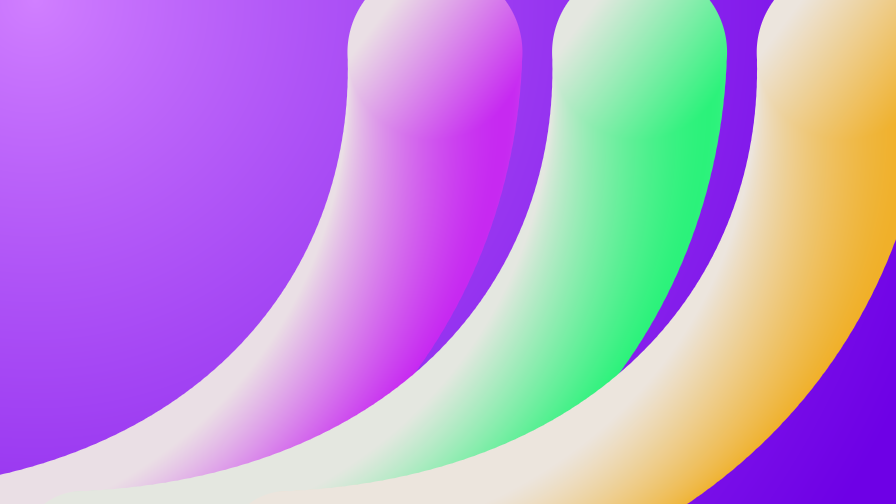
This background is drawn by a WebGL 2 fragment shader. Its source:

```glsl
#version 300 es
precision highp float;

uniform vec2 u_resolution;
out vec4 outColor;

#define TUBE_COUNT 3
#define TUBE_SPACING 0.406
#define HEAD_RADIUS 0.1736
#define TAIL_RADIUS 0.1227
#define SPINE_STEPS 72
#define SHADE_DIRECTION vec2(0.8, -0.6)
#define GLOW_CENTER vec2(0.07, 1.0)
#define GLOW_REACH 1.89

const vec3 GLOW_COLOR = vec3(0.82, 0.50, 1.0);
const vec3 DEEP_VIOLET = vec3(0.43, 0.0, 0.90);
const vec3 IVORY = vec3(0.925, 0.905, 0.895);
const vec3 MAGENTA = vec3(0.78, 0.16, 0.945);
const vec3 GREEN = vec3(0.17, 0.95, 0.48);
const vec3 AMBER = vec3(0.94, 0.69, 0.16);

// Cubic curve from the round head (t = 0) to the tail (t = 1).
vec2 spine(float t) {
    const vec2 head = vec2(0.863, 0.896);
    const vec2 headHandle = vec2(0.863, 0.375);
    const vec2 tailHandle = vec2(0.475, -0.083);
    const vec2 tail = vec2(-0.243, -0.097);
    float s = 1.0 - t;
    return s * s * s * head + 3.0 * s * s * t * headHandle
         + 3.0 * s * t * t * tailHandle + t * t * t * tail;
}

float spineRadius(float t) {
    return mix(HEAD_RADIUS, TAIL_RADIUS, t);
}

float discDistance(vec2 p, float t) {
    return length(p - spine(t)) - spineRadius(t);
}

// Stack of shaded discs: x is the edge distance, y the t of the topmost disc.
vec2 sweepDiscs(vec2 p) {
    float nearest = 1e3;
    float nearestT = 0.0;
    float firstInside = -1.0;
    float stepSize = 1.0 / float(SPINE_STEPS);
    for (int i = 0; i <= SPINE_STEPS; i++) {
        float t = float(i) * stepSize;
        float d = discDistance(p, t);
        if (d < nearest) {
            nearest = d;
            nearestT = t;
        }
        if (d < 0.0 && firstInside < 0.0) firstInside = t;
    }
    if (firstInside < 0.0) return vec2(nearest, nearestT);

    // Bisect to the exact disc rim so that the shading is continuous.
    float outside = max(firstInside - stepSize, 0.0);
    float inside = firstInside;
    for (int i = 0; i < 9; i++) {
        float middle = 0.5 * (outside + inside);
        if (discDistance(p, middle) < 0.0) inside = middle;
        else outside = middle;
    }
    return vec2(nearest, inside);
}

vec3 tubeColor(vec2 p, float t, vec3 hue) {
    vec2 offset = (p - spine(t)) / spineRadius(t);
    float shade = 0.45 + 0.55 * dot(offset, SHADE_DIRECTION);
    return mix(IVORY, hue, clamp(shade, 0.04, 1.0));
}

void main() {
    vec2 p = gl_FragCoord.xy / u_resolution.y;
    float pixel = 1.0 / u_resolution.y;

    // Violet backdrop lit from the upper left.
    float falloff = clamp(distance(p, GLOW_CENTER) / GLOW_REACH, 0.0, 1.0);
    vec3 color = mix(GLOW_COLOR, DEEP_VIOLET, pow(falloff, 0.87));

    // Tubes overlap from left to right.
    for (int i = 0; i < TUBE_COUNT; i++) {
        vec3 hue = i == 0 ? MAGENTA : (i == 1 ? GREEN : AMBER);
        vec2 local = p - vec2(float(i) * TUBE_SPACING, 0.0);
        vec2 disc = sweepDiscs(local);
        float coverage = clamp(0.5 - disc.x / pixel, 0.0, 1.0);
        color = mix(color, tubeColor(local, disc.y, hue), coverage);
    }

    outColor = vec4(color, 1.0);
}
```
